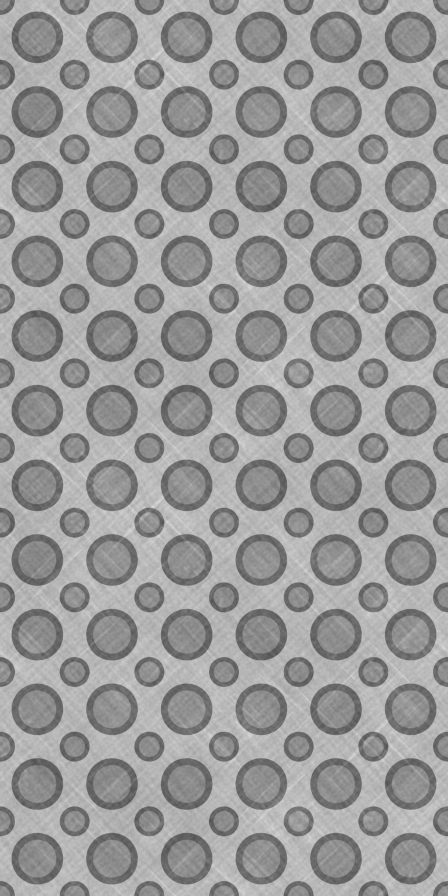
A WebGL 2 fragment shader for this pattern:

```glsl
#version 300 es
precision highp float;
// Brushed grey sheet with a grid of large ringed discs and small ringed discs between them, lightly scuffed.

uniform vec2 u_resolution;
out vec4 outColor;

// Layout, in cells
const vec2 REPEATS = vec2(6.0, 12.0);
const float PERIOD = 6.0;          // wrap length shared by both axes
const float LARGE_OUTER = 0.345;
const float LARGE_INNER = 0.253;
const float SMALL_OUTER = 0.200;
const float SMALL_INNER = 0.138;

// Colours
const vec3 SHEET = vec3(0.715);
const vec3 RING = vec3(0.405);
const vec3 FILL = vec3(0.555);

// Wear
const float BRUSH_DENSITY = 14.0;  // brush lines per cell
const float BRUSH_STRENGTH = 0.052;
const float CLOUD_STRENGTH = 0.055;
const float GRAIN_STRENGTH = 0.045;
const float SCRATCH_STRENGTH = 0.06;
const float SCUFF_STRENGTH = 0.09;

// Integer hash of a lattice point to a unit gradient
vec2 gradient(vec2 cell, uint seed) {
    uvec2 q = uvec2(ivec2(cell));
    uint h = q.x * 1597u + q.y * 51749u + seed * 7919u;
    h = (h ^ (h >> 15u)) * 73244u + 12345u;
    h = (h ^ (h >> 13u)) * 26699u;
    h ^= h >> 16u;
    float angle = float(h & 65535u) / 65536.0 * 6.28319;
    return vec2(cos(angle), sin(angle));
}

// Gradient noise that wraps after "period" lattice steps
float noise(vec2 p, vec2 period, uint seed) {
    vec2 i = floor(p);
    vec2 f = p - i;
    vec2 w = f * f * f * (f * (f * 6.0 - 15.0) + 10.0);
    vec2 lo = mod(i, period);
    vec2 hi = mod(i + 1.0, period);
    float a = dot(gradient(lo, seed), f);
    float b = dot(gradient(vec2(hi.x, lo.y), seed), f - vec2(1, 0));
    float c = dot(gradient(vec2(lo.x, hi.y), seed), f - vec2(0, 1));
    float d = dot(gradient(hi, seed), f - vec2(1, 1));
    return mix(mix(a, b, w.x), mix(c, d, w.x), w.y);
}

// Noise in cell units; whole-number PERIOD * scale keeps it seamless
float cellNoise(vec2 p, vec2 scale, uint seed) {
    return noise(p * scale, PERIOD * scale, seed);
}

// Paints a filled disc with a dark rim
vec3 paintDisc(vec3 base, float dist, float outer, float inner, float aa) {
    base = mix(base, RING, 1.0 - smoothstep(-aa, aa, dist - outer));
    return mix(base, FILL, 1.0 - smoothstep(-aa, aa, dist - inner));
}

void main() {
    vec2 p = gl_FragCoord.xy / u_resolution * REPEATS;
    float aa = 0.75 * max(REPEATS.x / u_resolution.x, REPEATS.y / u_resolution.y);

    // Large discs at cell centres, small ones at cell corners
    vec2 toCentre = fract(p) - 0.5;
    vec2 toCorner = fract(p + 0.5) - 0.5;
    vec3 color = paintDisc(SHEET, length(toCentre), LARGE_OUTER, LARGE_INNER, aa);
    color = paintDisc(color, length(toCorner), SMALL_OUTER, SMALL_INNER, aa);
    float onDisc = smoothstep(0.6, 0.4, color.r);
    onDisc = max(onDisc, smoothstep(0.7, 0.58, color.r));

    // Crossed diagonal brushing; integer axes preserve the wrap
    vec2 diagonal = vec2(p.x + p.y, p.x - p.y);
    vec2 steep = vec2(2.0 * p.x + p.y, p.x - 2.0 * p.y);
    vec2 along = vec2(BRUSH_DENSITY, 0.5);
    float brush = cellNoise(diagonal, along, 1u) + cellNoise(diagonal, along.yx, 2u);
    brush += 0.5 * cellNoise(steep, vec2(9.0, 0.5), 3u);
    brush += 0.5 * cellNoise(steep, vec2(0.5, 9.0), 4u);

    // Broad tone drift and fine grain
    float cloud = cellNoise(p, vec2(0.5), 5u) + 0.5 * cellNoise(p, vec2(1.5), 6u);
    float grain = cellNoise(p, vec2(24.0), 7u);

    // Sparse pale scratches
    float scratch = 0.0;
    for (uint k = 0u; k < 2u; k++) {
        vec2 q = k == 0u ? diagonal : diagonal.yx;
        float line = cellNoise(q, vec2(10.0, 0.5), 8u + k);
        scratch += smoothstep(0.3, 0.55, line);
    }

    // Pale scuffs: thin creases inside scattered patches on the discs
    float patches = smoothstep(0.0, 0.4, cellNoise(p + 0.37, vec2(1.0), 11u));
    float crease = 1.0 - smoothstep(0.0, 0.12, abs(cellNoise(p, vec2(4.0), 12u)));
    float speckle = smoothstep(-0.1, 0.4, cellNoise(p, vec2(13.0), 13u));
    float scuff = patches * (0.6 * crease + 0.4) * speckle * mix(0.3, 1.0, onDisc);

    color += BRUSH_STRENGTH * brush + CLOUD_STRENGTH * cloud + GRAIN_STRENGTH * grain;
    color += SCRATCH_STRENGTH * scratch + SCUFF_STRENGTH * scuff;
    outColor = vec4(clamp(color, 0.0, 1.0), 1.0);
}
```
